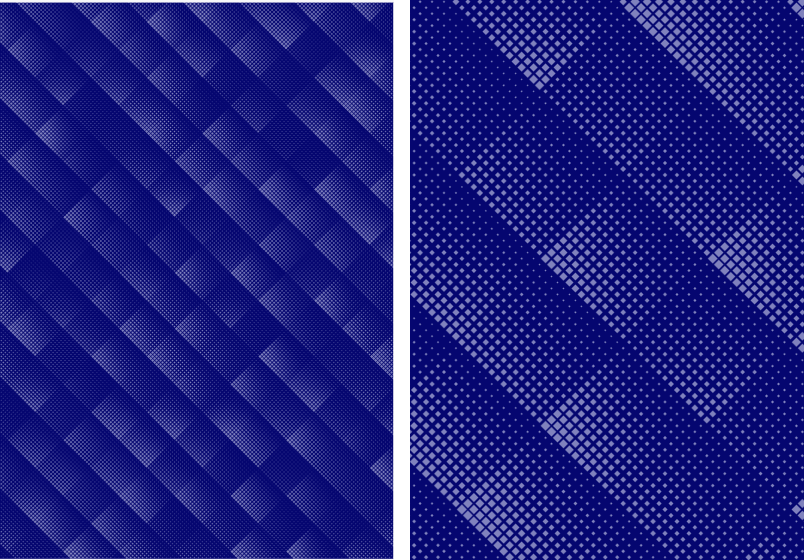
Left: the whole. Right: its middle third, enlarged.
Give the GLSL for this pattern, as a Shadertoy shader.

```glsl
// Halftone checker of diamonds: pale dots on navy, set on a screen turned by
// 45 degrees so that its rows run along the diamond edges. Each diamond fades
// from its lower-left edge with a hashed strength. Unit: canvas width.

const vec3  GROUND = vec3(0.02, 0.025, 0.44);
const vec3  INK    = vec3(0.50, 0.51, 0.74);
const vec3  PAPER  = vec3(0.97, 0.97, 0.98);

const float DIAMOND = 0.1415;                // corner to corner, about 7 across
const vec2  ANCHOR  = vec2(0.0892, 0.0558);  // one diamond corner, from top left
const float DOTS    = 14.0;                  // dots along a diamond edge
const float SOFTNESS = 1.25;                 // dot filter width in pixels

const vec2  BASE_COVER = vec2(0.02, 0.06);   // range of dot area at the dark side
const vec2  PEAK_COVER = vec2(0.10, 0.78);   // range of dot area at the bright side
const vec2  LEAN       = vec2(0.30, 0.85);   // fade along the bright edge
const float LEAN_LEFT  = 0.65;               // share of diamonds brightest at left
const float FADE_POWER = 1.4;

const float MARGIN_TOP    = 0.0065;
const float MARGIN_BOTTOM = 0.0030;
const float MARGIN_RIGHT  = 0.0020;

float hash(vec2 p) {
    vec3 q = fract(vec3(p.xyx) * 0.1031);
    q += dot(q, q.yzx + 33.33);
    return fract((q.x + q.y) * q.z);
}

// Dot area for a point on the diamond lattice, one unit per diamond edge
float halftoneCover(vec2 lattice) {
    vec2 id = floor(lattice);
    vec2 local = lattice - id;
    float base = mix(BASE_COVER.x, BASE_COVER.y, hash(id + 19.0));
    float peak = mix(PEAK_COVER.x, PEAK_COVER.y, hash(id + 41.0));
    float along = hash(id + 63.0) < LEAN_LEFT ? local.x : 1.0 - local.x;
    float lean = 1.0 - mix(LEAN.x, LEAN.y, hash(id + 87.0)) * along;
    return base + peak * lean * pow(1.0 - local.y, FADE_POWER);
}

// Share of a square filter covered by a centred square dot
float squareDot(vec2 offset, float halfSide, float width) {
    vec2 low  = max(offset - 0.5 * width, vec2(-halfSide));
    vec2 high = min(offset + 0.5 * width, vec2(halfSide));
    vec2 overlap = max(high - low, 0.0) / width;
    return overlap.x * overlap.y;
}

void mainImage(out vec4 fragColor, in vec2 fragCoord) {
    float pixel = 1.0 / iResolution.x;
    vec2 size = vec2(1.0, iResolution.y * pixel);
    vec2 pos = vec2(fragCoord.x, iResolution.y - fragCoord.y) * pixel;

    // Lattice axes run down-right and up-right along the diamond edges
    vec2 p = (pos - ANCHOR) / DIAMOND;
    vec2 grid = vec2(p.x + p.y, p.x - p.y) * DOTS;

    // Halftone dots, each sized by the tone at its centre
    vec2 centre = floor(grid) + 0.5;
    float halfSide = 0.5 * sqrt(halftoneCover(centre / DOTS));
    float filterWidth = SOFTNESS * pixel * DOTS * sqrt(2.0) / DIAMOND;
    float dotMask = squareDot(grid - centre, halfSide, filterWidth);
    vec3 color = mix(GROUND, INK, dotMask);

    // Thin paper margin on the top, bottom and right
    float inside = min(pos.y - MARGIN_TOP, size.y - MARGIN_BOTTOM - pos.y);
    inside = min(inside, size.x - MARGIN_RIGHT - pos.x);
    color = mix(PAPER, color, clamp(inside / pixel + 0.5, 0.0, 1.0));

    fragColor = vec4(color, 1.0);
}
```
